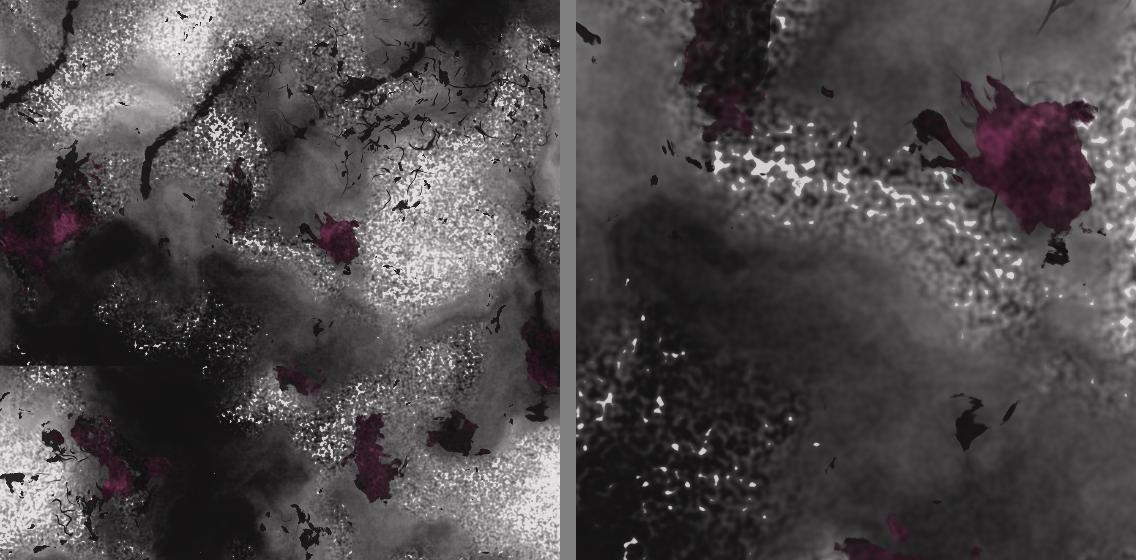
Left, the full canvas; right, a detail of the centre.
A Shadertoy shader for this texture:

```glsl
// Abstract ink wash: smoky black pools, pale granular blooms, branching strokes and plum stains.
const vec3 INK = vec3(0.072, 0.066, 0.069);
const vec3 PAPER = vec3(0.94, 0.93, 0.935);
const vec3 PLUM = vec3(0.17, 0.08, 0.12);
const vec3 MAGENTA = vec3(0.46, 0.19, 0.33);
const float BASE_TONE = 0.40;
const float WASH_CONTRAST = 0.34;
const float WARP = 0.075;
const float GRAIN_SCALE = 205.0;
const float GRAIN_CONTRAST = 0.34;
const float VEIN_WIDTH = 0.0014;
const float FOLD_Y = 0.347;

// Broad washes: centre, radius, change of tone
const vec4 WASHES[12] = vec4[12](
    vec4(0.30, 0.46, 0.17, -0.40), vec4(0.40, 0.07, 0.17, -0.46),
    vec4(0.30, 0.28, 0.13, -0.26), vec4(0.86, 1.00, 0.12, -0.36),
    vec4(0.04, 0.50, 0.12, -0.22), vec4(0.33, 0.95, 0.11, 0.46),
    vec4(0.16, 0.80, 0.13, 0.30), vec4(0.00, 0.18, 0.12, 0.52),
    vec4(0.81, 0.61, 0.11, 0.32), vec4(1.00, 0.08, 0.15, 0.42),
    vec4(0.68, 0.42, 0.07, 0.28), vec4(0.50, 0.30, 0.045, 0.44));
// Thick branches: start and end
const vec4 BRANCHES[8] = vec4[8](
    vec4(0.14, 1.00, 0.10, 0.90), vec4(0.10, 0.90, 0.00, 0.82),
    vec4(0.86, 1.00, 0.64, 0.86), vec4(0.64, 0.86, 0.49, 0.73),
    vec4(0.94, 0.71, 0.96, 0.50), vec4(0.96, 0.50, 0.97, 0.25),
    vec4(0.46, 0.89, 0.28, 0.74), vec4(0.28, 0.74, 0.27, 0.64));
// Stained blots: centre, radius
const vec3 BLOTS[9] = vec3[9](
    vec3(0.14, 0.68, 0.06), vec3(0.09, 0.59, 0.08), vec3(0.69, 0.16, 0.075),
    vec3(0.63, 0.60, 0.05), vec3(0.53, 0.32, 0.04), vec3(0.19, 0.17, 0.08),
    vec3(0.81, 0.23, 0.05), vec3(0.43, 0.64, 0.05), vec3(0.98, 0.38, 0.055));

vec2 hash2(vec2 cell) {
    uvec2 q = uvec2(ivec2(cell)) * uvec2(1597u, 3812u) + uvec2(7919u, 104u);
    uint n = (q.x ^ (q.y * 2741u)) * 48271u;
    n = (n ^ (n >> 15)) * 739391u;
    n ^= n >> 13;
    uint m = (n ^ (n >> 7)) * 912271u;
    return vec2(n & 65535u, (m >> 8) & 65535u) / 65535.0;
}
vec2 gradient(vec2 cell) {
    float a = 6.28318 * hash2(cell).x;
    return vec2(cos(a), sin(a));
}
float noise(vec2 p) {
    vec2 i = floor(p), f = p - i, e = vec2(0.0, 1.0);
    vec2 u = f * f * f * (f * (f * 6.0 - 15.0) + 10.0);
    return mix(mix(dot(gradient(i), f), dot(gradient(i + e.yx), f - e.yx), u.x),
               mix(dot(gradient(i + e), f - e), dot(gradient(i + 1.0), f - 1.0), u.x), u.y);
}
float fbm(vec2 p) {
    float sum = 0.0, amp = 1.0;
    for (int i = 0; i < 5; i++, amp *= 0.5) {
        sum += amp * noise(p);
        p = mat2(1.6, 1.2, -1.2, 1.6) * p + 11.3;
    }
    return sum;
}
float segment(vec2 p, vec2 a, vec2 b) {
    vec2 d = b - a;
    return length(p - a - d * clamp(dot(p - a, d) / dot(d, d), 0.0, 1.0));
}
// Broken hairlines along the zero contour of a noise field
float veins(vec2 p, float scale) {
    float line = abs(noise(p * scale) + 0.25 * noise(p * scale * 2.7 + 7.0)) / scale;
    float gaps = smoothstep(-0.05, 0.15, noise(p * scale * 1.4 + 40.0));
    return gaps * (1.0 - smoothstep(0.4 * VEIN_WIDTH, 1.5 * VEIN_WIDTH, line));
}
float glow(vec2 p, vec2 centre, float radius) {
    vec2 d = (p - centre) / radius;
    return exp(-dot(d, d));
}

void mainImage(out vec4 fragColor, in vec2 fragCoord) {
    vec2 uv = fragCoord / iResolution.xy;
    vec2 swirl = vec2(fbm(uv * 4.0 + 3.0), fbm(uv * 4.0 + 29.0));
    vec2 p = uv + WARP * swirl;
    float ragged = fbm(uv * 22.0 + 3.0 * swirl + 5.0);
    float crumbs = fbm(uv * 62.0 + 3.0 * swirl + 15.0);
    float grain = noise(uv * GRAIN_SCALE) + 0.8 * noise(uv * GRAIN_SCALE * 0.53 + 9.0);

    // Smoky wash with a straight fold at the left
    float tone = BASE_TONE + WASH_CONTRAST * fbm(p * 4.5 + 0.7 * swirl + 50.0);
    for (int i = 0; i < 12; i++) tone += WASHES[i].w * glow(p, WASHES[i].xy, WASHES[i].z);
    float above = uv.y - FOLD_Y;
    tone -= 0.26 * smoothstep(-0.002, 0.002, above) * exp(-max(above, 0.0) / 0.09)
          * (1.0 - smoothstep(0.15, 0.35, uv.x));

    // Dark halos around branches and blots
    float branch = 1.0, stain = 0.0;
    vec2 bent = uv + 0.03 * swirl + 0.006 * ragged;
    for (int i = 0; i < 8; i++) branch = min(branch, segment(bent, BRANCHES[i].xy, BRANCHES[i].zw));
    for (int i = 0; i < 9; i++) stain = max(stain, glow(p, BLOTS[i].xy, BLOTS[i].z));
    tone -= 0.15 * exp(-branch / 0.03) + 0.12 * stain;

    // Sediment and pale flecks where the wash has dried
    float dry = fbm(p * 6.0 + 80.0) + 1.1 * (tone - 0.38);
    float sediment = mix(0.12, 1.0, smoothstep(-0.25, 0.3, dry));
    tone += sediment * (GRAIN_CONTRAST * grain + 0.13 * crumbs) + 0.04 * ragged;
    float flecks = smoothstep(0.60, 0.78, dry + 0.9 * grain + 0.45 * crumbs + 0.25 * ragged);
    tone = mix(tone, 0.98, 0.85 * flecks) - 0.05;
    tone = 0.5 * (tone + sqrt(tone * tone + 0.004));
    vec3 color = mix(INK, PAPER, min(tone, 1.0));

    // Branches, hairlines and scattered black crumbs
    float ink = 1.0 - smoothstep(-0.003, 0.006, branch - 0.006 - 0.022 * ragged - 0.012 * crumbs);
    float thicket = glow(uv, vec2(0.72, 0.83), 0.24) + glow(uv, vec2(0.18, 0.12), 0.15);
    float patches = fbm(uv * 8.0 + 33.0);
    float fine = max(veins(uv + 0.01 * swirl, 13.0), veins(uv.yx + 0.01 * swirl, 23.0));
    ink = max(ink, fine * smoothstep(0.35, 0.7, thicket + 0.7 * patches));
    float scatter = ragged + 0.5 * crumbs + 0.5 * patches + 0.35 * thicket + 0.3 * stain;
    ink = max(ink, smoothstep(0.68, 0.78, scatter));
    color = mix(color, INK, 0.9 * ink);

    // Ragged blots with plum hearts
    float blot = smoothstep(0.52, 0.64, stain + 0.5 * ragged + 0.3 * crumbs + 0.4 * patches);
    float hue = fbm(uv * 13.0 + 90.0) + 0.2 * crumbs;
    vec3 pigment = mix(INK, PLUM, smoothstep(-0.3, 0.2, hue));
    pigment = mix(pigment, MAGENTA, 0.8 * smoothstep(0.25, 0.65, hue)) * (1.0 + 0.4 * grain);
    fragColor = vec4(mix(color, pigment, 0.88 * blot), 1.0);
}
```
